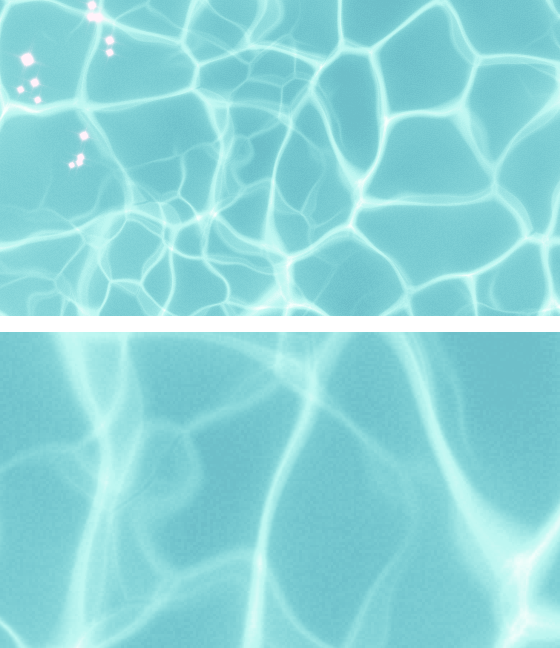
Top: the whole. Bottom: its middle third, enlarged.
Give the GLSL for this texture, as a Shadertoy shader.

```glsl
// Sunlight caustics on the floor of a turquoise pool.
// Two shifted cellular webs enclose pale folded ribbons between sharp threads;
// layered sines give the drifting tone, and star glints sparkle on the left.

vec2 hash2(vec2 p) {
    return fract(sin(vec2(dot(p, vec2(127.1, 311.7)), dot(p, vec2(269.5, 183.3)))) * 43758.5);
}

// Layered sines, roughly -1 to 1
float waves(vec2 p) {
    float sum = 0.0, amp = 0.5;
    for (int i = 0; i < 4; i++) {
        sum += amp * sin(p.x + 1.3 * sin(0.8 * p.y + float(i)));
        p = mat2(0.8, 0.6, -0.6, 0.8) * p * 1.7 + 2.3;
        amp *= 0.55;
    }
    return sum;
}

vec2 waves2(vec2 p) {
    return vec2(waves(p), waves(p.yx + 7.0));
}

// xy: gaps from the nearest point to the second (web) and third (knots)
// zw: the nearest cell
vec4 cells(vec2 p) {
    vec2 cell = floor(p), f = p - cell, owner = cell;
    vec3 near = vec3(9.0);
    for (int y = -2; y <= 2; y++)
    for (int x = -2; x <= 2; x++) {
        vec2 o = vec2(x, y);
        float d = length(o + 0.05 + 0.9 * hash2(cell + o) - f);
        if (d < near.x) { near = vec3(d, near.xy); owner = cell + o; }
        else if (d < near.y) near = vec3(near.x, d, near.y);
        else near.z = min(near.z, d);
    }
    return vec4(near.yz - near.x, owner);
}

// Sharp core with a short soft skirt
float thread(float gap, float width) {
    return 0.7 * exp(-gap * gap / (width * width)) + 0.3 * exp(-gap / (2.0 * width));
}

// Pale sheet where two webs disagree about the nearest cell
float sheet(vec4 a, vec4 b) {
    float differs = step(0.5, distance(a.zw, b.zw));
    return differs * smoothstep(0.0, 0.04, a.x) * smoothstep(0.0, 0.04, b.x);
}

// Star-shaped sparkle: round core with four thin rays
float glint(vec2 d, float size) {
    d = mat2(0.95, 0.31, -0.31, 0.95) * d;
    float ray = sqrt(abs(d.x)) + sqrt(abs(d.y));
    return 1.6 * exp(-dot(d, d) / (size * size)) + 0.9 * exp(-ray * ray / (size * 1.8));
}

void mainImage(out vec4 fragColor, in vec2 fragCoord) {
    vec2 p = fragCoord / iResolution.y;
    vec2 q = (p + 0.06 * waves2(p * 5.5)) * 3.5 + 5.0;
    float strength = clamp(0.5 + 0.7 * waves(p * 5.0 + 3.0), 0.0, 1.0);
    float bead = clamp(0.55 + 0.7 * waves(p * 11.0 + 8.0), 0.0, 1.0);

    // Main web and its shifted copy, with the fold between them
    vec4 web = cells(q);
    vec4 fold = cells(q + 0.2 * waves2(p * 6.0 + 1.0));
    float knot = exp(-6.0 * web.y);
    float width = 0.03 + 0.07 * strength * strength + 0.17 * knot;
    float ribbon = 1.0 - smoothstep(width * 0.4, width, web.x);

    // Fine ripples, busiest at the lower left
    vec2 r = p * 5.5 + 0.4 * waves2(p * 8.0 + 4.0);
    vec4 fine = cells(r);
    vec4 fineFold = cells(r + 0.25 * waves2(p * 10.0 + 2.0));
    float corner = 1.0 - smoothstep(0.1, 0.65, length((p - vec2(0.5, 0.1)) * vec2(0.8, 1.2)));
    float patchy = smoothstep(-0.15, 0.5, waves(p * 5.0 + 11.0));
    float busy = 0.3 * patchy + 0.4 * corner;
    float ripple = busy * (thread(fine.x, 0.055) + 0.4 * sheet(fine, fineFold)
                 + 0.4 * thread(fineFold.x, 0.05));

    float light = 0.07 + 0.10 * waves(p * 3.5 + 1.0) + 0.05 * waves(p * 15.0);
    light += 0.09 * (1.0 - smoothstep(0.0, 0.9, p.x)) + 0.08 * corner;
    light += 0.2 * exp(-4.5 * web.x) + (0.08 + 0.25 * strength) * ribbon;
    light += (0.12 + 0.4 * bead) * thread(web.x, 0.05);
    light += (0.10 + 0.4 * strength) * thread(fold.x, 0.045);
    light += (0.17 + 0.2 * bead) * sheet(web, fold);
    light += ripple;
    light += 0.6 * bead * exp(-10.0 * web.y - 8.0 * web.x);
    light += 0.10 * (hash2(floor(p * 330.0)).x - 0.5);
    light = max(light, 0.0);

    vec3 deep = vec3(0.43, 0.75, 0.79);
    vec3 lit = vec3(0.74, 0.965, 0.945);
    vec3 color = mix(deep, lit, pow(vec3(min(light, 1.0)), vec3(1.0, 0.8, 0.82)));
    color = mix(color, vec3(0.97, 1.0, 0.99), smoothstep(1.0, 1.9, light));

    // Sparkles in three loose clusters
    vec2 centers[3] = vec2[3](vec2(0.06, 0.75), vec2(0.30, 0.88), vec2(0.25, 0.53));
    float sparkle = 0.0;
    for (int i = 0; i < 14; i++) {
        vec2 h = hash2(vec2(i, 3.7));
        vec2 spot = centers[i % 3] + (h.yx - 0.5) * vec2(0.13, 0.22);
        sparkle += glint(p - spot, 0.007 + 0.012 * h.x * h.y);
    }
    color = mix(color, vec3(1.0, 0.95, 0.98), clamp(sparkle, 0.0, 1.0));

    fragColor = vec4(color, 1.0);
}
```
